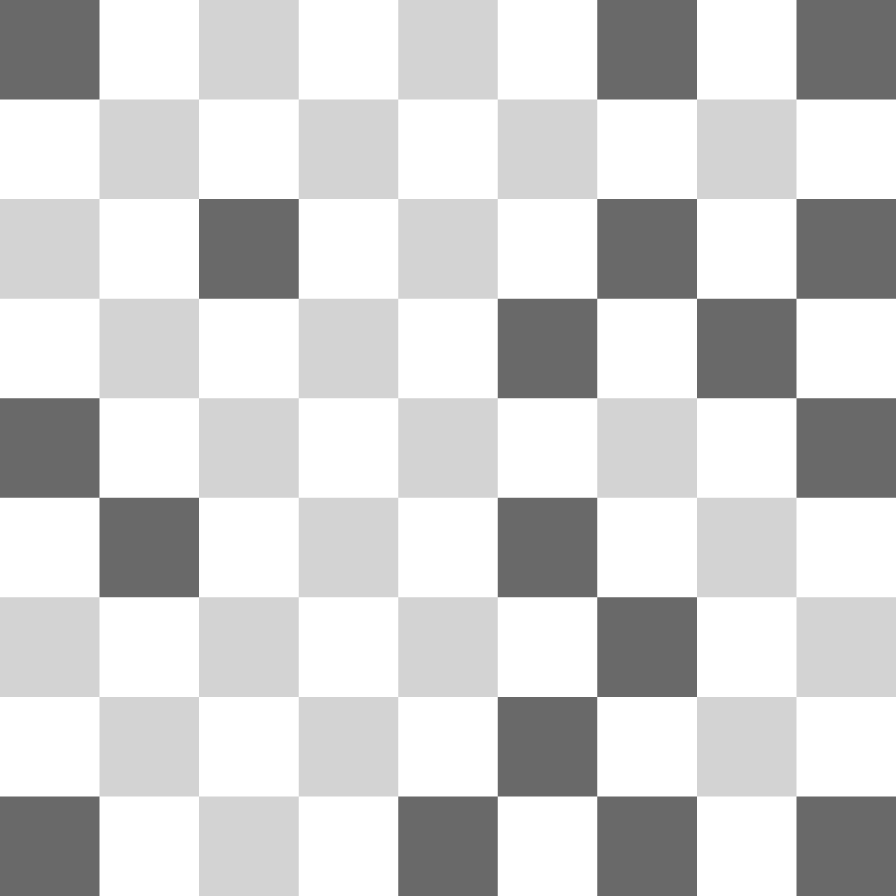
This pattern is drawn by a WebGL 1 fragment shader. Its source:

```glsl
precision highp float;
// Nine by nine checkerboard of flat square tiles: every other tile is white,
// the rest are light or dark grey. A cubic permutation modulo the number of
// grey tiles scatters the tones, so the count of dark tiles is exact.

uniform vec2 u_resolution;

const float TILES = 9.0;        // tiles across and down
const float GREY_TILES = 41.0;  // prime, so cubing permutes the indices
const float DARK_TILES = 18.0;
const int SAMPLES = 4;          // subsamples per pixel side

const vec3 WHITE = vec3(1.0);
const vec3 LIGHT_GREY = vec3(0.827);
const vec3 DARK_GREY = vec3(0.412);

// Whole-number remainder, nudged by a half to be safe from rounding.
float wholeMod(float value, float modulus) {
  return floor(mod(value + 0.5, modulus));
}

// Reorders 0..modulus-1; one to one when modulus is prime and not 1 mod 3.
float cubicShuffle(float index, float inShift, float outShift, float modulus) {
  float base = wholeMod(index + inShift, modulus);
  float square = wholeMod(base * base, modulus);
  return wholeMod(square * base + outShift, modulus);
}

// Colour of a tile, with column and row counted from the top left.
vec3 tileColor(vec2 tile) {
  float order = tile.y * TILES + tile.x;
  if (wholeMod(order, 2.0) > 0.5) return WHITE;
  float rank = cubicShuffle(order * 0.5, 2.0, 3.0, GREY_TILES);
  return rank < DARK_TILES ? DARK_GREY : LIGHT_GREY;
}

// Board colour at a point in the unit square, origin at the lower left.
vec3 boardColor(vec2 point) {
  vec2 fromTop = vec2(point.x, 1.0 - point.y);
  return tileColor(clamp(floor(fromTop * TILES), 0.0, TILES - 1.0));
}

void main() {
  // Average a grid of subsamples to smooth the tile edges.
  vec3 total = vec3(0.0);
  for (int j = 0; j < SAMPLES; j++) {
    for (int i = 0; i < SAMPLES; i++) {
      vec2 offset = (vec2(float(i), float(j)) + 0.5) / float(SAMPLES) - 0.5;
      total += boardColor((gl_FragCoord.xy + offset) / u_resolution);
    }
  }
  gl_FragColor = vec4(total / float(SAMPLES * SAMPLES), 1.0);
}
```
